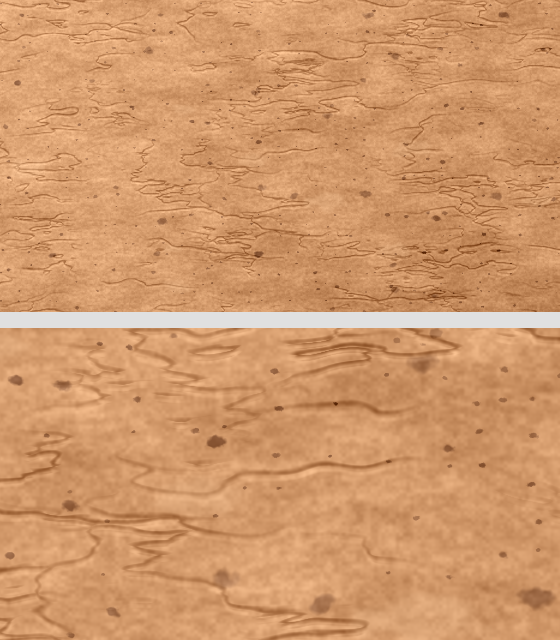
Top: the whole. Bottom: its middle third, enlarged.
A Shadertoy shader for this texture:

```glsl
const vec3 PAPER = vec3(0.832, 0.607, 0.422);    // mean colour of the sheet
const vec3 SHADE_TINT = vec3(1.0, 1.03, 0.98);   // channel weights of light and shade
const vec3 FLECK = vec3(0.46, 0.27, 0.16);       // dark bark specks
const vec3 PALE = vec3(0.93, 0.73, 0.55);        // thin light flakes
const vec2 FIBRE = vec2(5.0, 15.0);              // relief frequency, stretched along x
const vec2 LIGHT_STEP = vec2(-0.003, 0.006);     // offset towards the light
const float RELIEF = 0.36;
const float MOTTLE = 0.19;
const float GRAIN = 0.13;
const float CRACK_WIDTH = 0.0042;
const float CRACK_DEPTH = 0.19;
const float LIP_GLOW = 0.065;
const float FLECK_CHANCE = 0.17;

float hash(vec2 p) {
    vec3 q = fract(vec3(p.xyx) * 0.1031);
    q += dot(q, q.yzx + 33.33);
    return fract((q.x + q.y) * q.z);
}

float noise(vec2 p) {
    vec2 i = floor(p), f = fract(p);
    f = f * f * (3.0 - 2.0 * f);
    return mix(mix(hash(i), hash(i + vec2(1, 0)), f.x),
               mix(hash(i + vec2(0, 1)), hash(i + vec2(1, 1)), f.x), f.y);
}

float fbm(vec2 p, int octaves) {
    float sum = 0.0, amp = 0.5, total = 0.0;
    for (int i = 0; i < octaves; i++) {
        sum += amp * noise(p);
        total += amp;
        amp *= 0.55;
        p = mat2(1.94, 0.22, -0.22, 1.94) * p + 17.3;
    }
    return sum / total;
}

// Thin broken lines along the contours of stretched noise
float cracks(vec2 p) {
    const float EPS = 0.002;
    float result = 0.0;
    for (int i = 0; i < 3; i++) {
        float k = float(i);
        vec2 scale = vec2(2.6, 11.0) * (1.0 + 0.5 * k);
        vec2 shift = vec2(31.7, 57.1) * (k + 1.0);
        float v = fbm(p * scale + shift, 4);
        float vx = fbm((p + vec2(EPS, 0)) * scale + shift, 4);
        float vy = fbm((p + vec2(0, EPS)) * scale + shift, 4);
        float slope = max(length(vec2(vx, vy) - v) / EPS, 1.6);
        float dist = abs(v - 0.5) / slope;
        float present = smoothstep(0.42, 0.8, noise(p * vec2(5.0, 10.0) + shift.yx));
        float line = 1.0 - smoothstep(0.0, CRACK_WIDTH, dist);
        result = max(result, line * present);
    }
    return result;
}

// Scattered ragged spots, at most one per cell
float spots(vec2 p, float freq, float chance, float size) {
    vec2 cell = floor(p * freq);
    vec2 seed = cell + freq * 7.0;
    vec2 centre = 0.3 + 0.4 * vec2(hash(seed + 3.1), hash(seed + 8.7));
    vec2 d = (fract(p * freq) - centre) * vec2(0.8, 1.15);
    float radius = size * mix(0.5, 1.0, hash(seed + 5.3));
    float ragged = length(d) + radius * 1.3 * (fbm(p * freq * 7.0, 3) - 0.5);
    float spot = 1.0 - smoothstep(radius * 0.5, radius * 1.15, ragged);
    return spot * step(hash(seed), chance);
}

void mainImage(out vec4 fragColor, in vec2 fragCoord) {
    vec2 p = fragCoord / iResolution.y;
    vec2 uv = fragCoord / iResolution.xy;

    // Wavy fibres
    vec2 warp = vec2(fbm(p * 5.0, 3), fbm(p * 5.0 + 40.0, 3)) - 0.5;
    vec2 q = p + warp * vec2(0.06, 0.05);

    // Light falls from the upper left on the relief
    float relief = fbm(q * FIBRE, 5) - fbm((q + LIGHT_STEP) * FIBRE, 5);
    float falloff = 0.055 * (uv.y - 0.5) - 0.065 * (uv.x - 0.5);
    float mottle = fbm(q * vec2(9.0, 17.0) + 80.0, 4) - 0.5;
    float grain = 0.6 * noise(p * vec2(120.0, 150.0)) + 0.4 * noise(p * 260.0 + 9.0) - 0.5;
    float tone = falloff + RELIEF * relief + MOTTLE * mottle + GRAIN * grain;

    // Dark cracks with a lit lip below
    tone -= CRACK_DEPTH * cracks(q);
    tone += LIP_GLOW * cracks(q + vec2(0.0, 0.007));
    vec3 colour = PAPER + tone * SHADE_TINT;

    // Pale flakes and bark specks
    float flake = spots(q * vec2(0.6, 1.0) + 4.0, 7.0, 0.16, 0.24);
    colour = mix(colour, PALE + tone * 0.5, 0.4 * flake);
    float freq = 9.0;
    for (int i = 0; i < 3; i++) {
        float speck = spots(p + float(i) * 2.7, freq, FLECK_CHANCE, 0.13);
        float strength = 0.35 + 0.45 * noise(p * 11.0 + freq);
        colour = mix(colour, FLECK + tone, strength * speck);
        freq *= 1.9;
    }

    fragColor = vec4(clamp(colour, 0.0, 1.0), 1.0);
}
```
